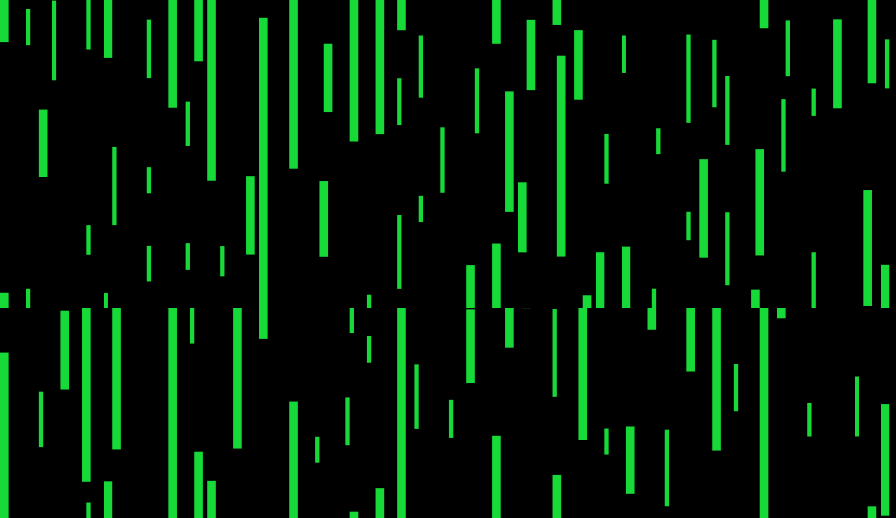
This pattern is drawn by a Shadertoy shader. Its source:

```glsl
float hash(vec2 p)
{
    return fract(sin(dot(p, vec2(127.1, 311.7))) * 43758.5453);
}

// Smooth coverage of the span from start to end, with edges one pixel soft
float span(float v, float start, float end, float pixel)
{
    return clamp(min(v - start, end - v) / pixel + 0.5, 0.0, 1.0);
}

void mainImage(out vec4 fragColor, in vec2 fragCoord)
{
    // Horizontal grid of 120 units per canvas height, in lanes of six units
    float pixel = 1.0 / iResolution.y;
    float x = fragCoord.x * pixel * 120.0;
    float lane = floor(x / 6.0);
    float laneX = x - lane * 6.0;

    // Lanes wrap vertically, with a seam that cuts the bars
    float y = fract(0.405 - fragCoord.y * pixel);

    // Stack bars along the lane, separated by random gaps
    float cursor = -0.9 * hash(vec2(lane, 0.5));
    float coverage = 0.0;
    for (int i = 1; i < 16; i++)
    {
        vec2 id = vec2(lane, float(i) * 7.0);
        bool wide = hash(id + 1.3) < 0.52;
        float size = hash(id + 2.7);
        float width = wide ? 2.0 : 1.0;
        float barLength = wide ? 0.13 + 0.7 * size * size * size
                               : 0.05 + 0.13 * size * size;
        float left = floor(hash(id + 4.1) * (6.0 - width));

        float bar = span(laneX, left, left + width, pixel * 120.0)
                  * span(y, cursor, cursor + barLength, pixel);
        coverage = max(coverage, bar);

        cursor += barLength + 0.04 + 0.45 * hash(id + 5.9);
        if (cursor > 1.0) break;
    }

    vec3 green = vec3(0.09, 0.85, 0.22);
    fragColor = vec4(green * coverage, 1.0);
}
```
